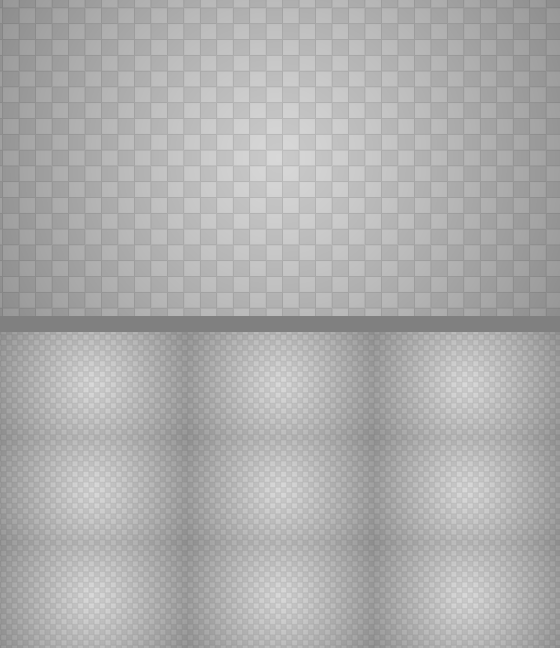
Top, the tile; bottom, the same tile 3 across and 3 down.
A WebGL 1 fragment shader for this pattern:

```glsl
precision highp float;
// Grey checkerboard with faint grid lines, lit softly from the centre.

uniform vec2 u_resolution;

const vec2 CELLS = vec2(34.0, 20.0);        // even counts keep the checker seamless
const vec2 GRID_OFFSET = vec2(-0.16, -0.5); // grid shift, in cells
const float LINE_WIDTH = 0.045;             // in cells
const float LINE_SHADE = 0.86;
const float DARK_SHADE = 0.932;
const float CENTRE_LIGHT = 0.847;
const float LIGHT_FALLOFF = 0.485;

// Distance to the nearest cell edge on each axis.
vec2 edgeDistance(vec2 grid) {
  return abs(fract(grid + 0.5) - 0.5);
}

// Smoothed checker: 1 on even cells, 0 on odd cells.
float checker(vec2 grid, vec2 pixel) {
  vec2 side = 1.0 - 2.0 * mod(floor(grid), 2.0);
  vec2 wave = side * clamp(2.0 * edgeDistance(grid) / pixel, 0.0, 1.0);
  return 0.5 + 0.5 * wave.x * wave.y;
}

// Pixel coverage of the grid lines, also right for lines under a pixel wide.
float gridLines(vec2 grid, vec2 pixel, float width) {
  vec2 reach = (0.5 * (width + pixel) - edgeDistance(grid)) / pixel;
  vec2 coverage = clamp(reach, vec2(0.0), min(vec2(1.0), width / pixel));
  return max(coverage.x, coverage.y);
}

// Radial light, symmetric so that opposite borders agree.
float centreLight(vec2 uv, float aspect) {
  vec2 fromCentre = (uv - 0.5) * vec2(1.0, 1.0 / aspect);
  return CENTRE_LIGHT - LIGHT_FALLOFF * pow(length(fromCentre), 1.15);
}

void main() {
  vec2 uv = gl_FragCoord.xy / u_resolution;
  vec2 grid = uv * CELLS + GRID_OFFSET;
  vec2 pixel = CELLS / u_resolution;

  float grey = centreLight(uv, u_resolution.x / u_resolution.y);
  grey *= mix(1.0, DARK_SHADE, checker(grid, pixel));
  grey *= mix(1.0, LINE_SHADE, gridLines(grid, pixel, LINE_WIDTH));

  gl_FragColor = vec4(vec3(grey), 1.0);
}
```
